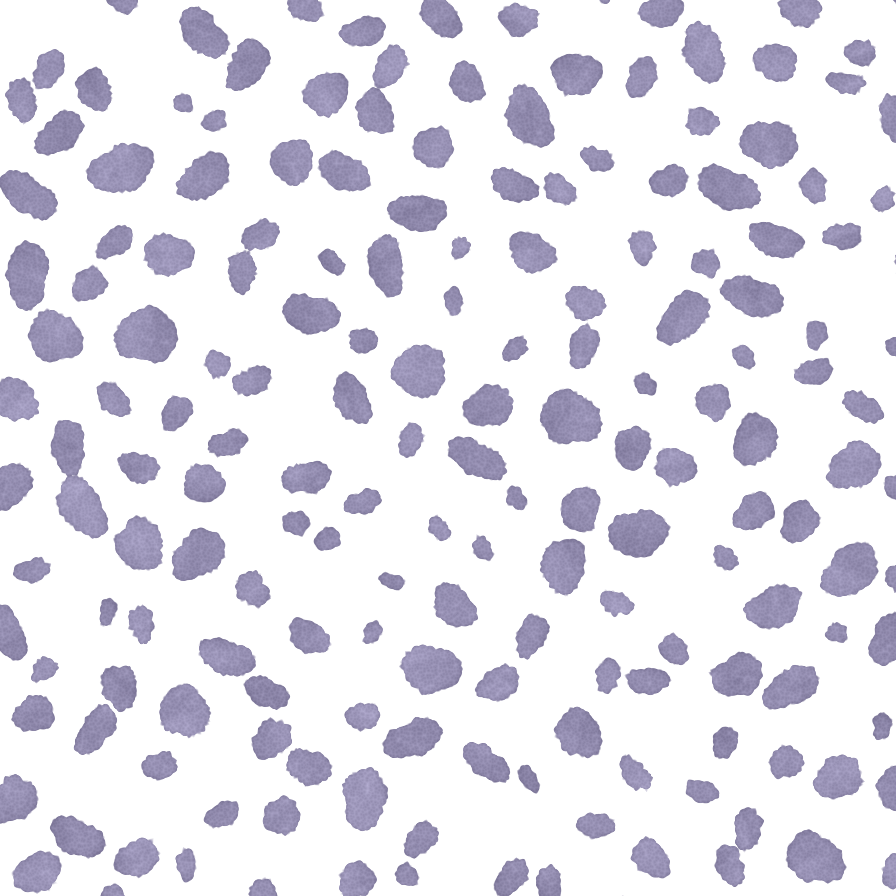
Write a Shadertoy shader that draws this pattern.

```glsl
// Scattered watercolour spots in dusty lavender on white paper.

vec2 hash2(vec2 p) {
    vec3 q = fract(p.xyx * vec3(0.1031, 0.1030, 0.0973));
    q += dot(q, q.yzx + 33.33);
    return fract((q.xx + q.yz) * q.zy);
}

mat2 turn(float a) {
    return mat2(cos(a), sin(a), -sin(a), cos(a));
}

// Cellular noise: distance to the nearest feature point.
float cellular(vec2 p) {
    vec2 cell = floor(p);
    float nearest = 2.0;
    for (int j = -1; j <= 1; j++)
        for (int i = -1; i <= 1; i++) {
            vec2 c = cell + vec2(i, j);
            nearest = min(nearest, distance(p, c + hash2(c)));
        }
    return nearest;
}

// Layered, turned sines for pooled pigment, about -1 to 1.
float wash(vec2 p) {
    float sum = 0.0, weight = 0.55;
    for (int i = 0; i < 4; i++) {
        p = turn(1.1) * p * 1.7 + 0.8 * sin(p.yx);
        sum += weight * sin(p.x) * cos(p.y);
        weight *= 0.75;
    }
    return sum;
}

vec2 spotCentre(vec2 cell) {
    return cell + 0.5 + 0.56 * (hash2(cell) - 0.5);
}

// Distance from a spot's centre to its closest neighbour.
float spotRoom(vec2 cell) {
    vec2 centre = spotCentre(cell);
    float room = 2.0;
    for (int j = -1; j <= 1; j++)
        for (int i = -1; i <= 1; i++)
            if (i != 0 || j != 0)
                room = min(room, distance(centre, spotCentre(cell + vec2(i, j))));
    return room;
}

// Signed distance to a lobed ellipse.
float blob(vec2 q, vec2 radii, vec2 seed) {
    float a = atan(q.y, q.x);
    float lobes = 1.0 + 0.06 * sin(2.0 * a + 6.28 * seed.y)
                      + 0.06 * sin(3.0 * a + 6.28 * seed.x)
                      + 0.035 * sin(5.0 * a + 17.0 * seed.y);
    float k = length(q / radii);
    return k * (k - lobes) / max(length(q / (radii * radii)), 0.001);
}

// x: distance to the nearest spot, y: that spot's tint.
vec2 spots(vec2 p) {
    vec2 cell = floor(p), result = vec2(1.0, 0.5);
    for (int j = -1; j <= 1; j++)
        for (int i = -1; i <= 1; i++) {
            vec2 c = cell + vec2(i, j);
            vec2 q = p - spotCentre(c);
            if (dot(q, q) > 0.5) continue;
            vec2 shape = hash2(c + 41.0), seed = hash2(c + 87.0);
            float radius = min(mix(0.14, 0.45, shape.x), 0.42 * spotRoom(c));
            float stretch = sqrt(mix(1.05, 1.8, shape.y));
            q = turn(6.28 * seed.x) * q;
            float d = blob(q, radius * vec2(stretch, 1.0 / stretch), seed);
            if (d < result.x) result = vec2(d, seed.y);
        }
    return result;
}

void mainImage(out vec4 fragColor, in vec2 fragCoord) {
    vec2 uv = fragCoord / iResolution.y;
    float density = 13.0;
    float pixel = density / iResolution.y;

    // Turned lattice of spots with ragged edges.
    vec2 spot = spots(turn(0.42) * uv * density + 20.0);
    float pooled = wash(uv * 26.0 + 3.0);
    float ragged = cellular(uv * 120.0 + 7.0) - 0.45;
    float d = spot.x + ragged * (0.055 + 0.03 * pooled);
    float cover = 1.0 - smoothstep(-0.75, 0.75, d / pixel);

    // Pigment: pools, paper grain and a darker dried rim.
    float grain = cellular(uv * 290.0 + 31.0) - 0.45;
    float rim = smoothstep(-0.06, 0.0, d);
    float shade = 0.54 + 0.24 * pooled + 0.45 * grain + 0.2 * ragged
                + 0.22 * (spot.y - 0.5) - 0.25 * rim;
    vec3 dusk = vec3(0.485, 0.46, 0.595);
    vec3 lavender = vec3(0.675, 0.65, 0.79);
    vec3 pigment = mix(dusk, lavender, clamp(shade, 0.0, 1.2));

    fragColor = vec4(mix(vec3(1.0), pigment, cover), 1.0);
}
```
